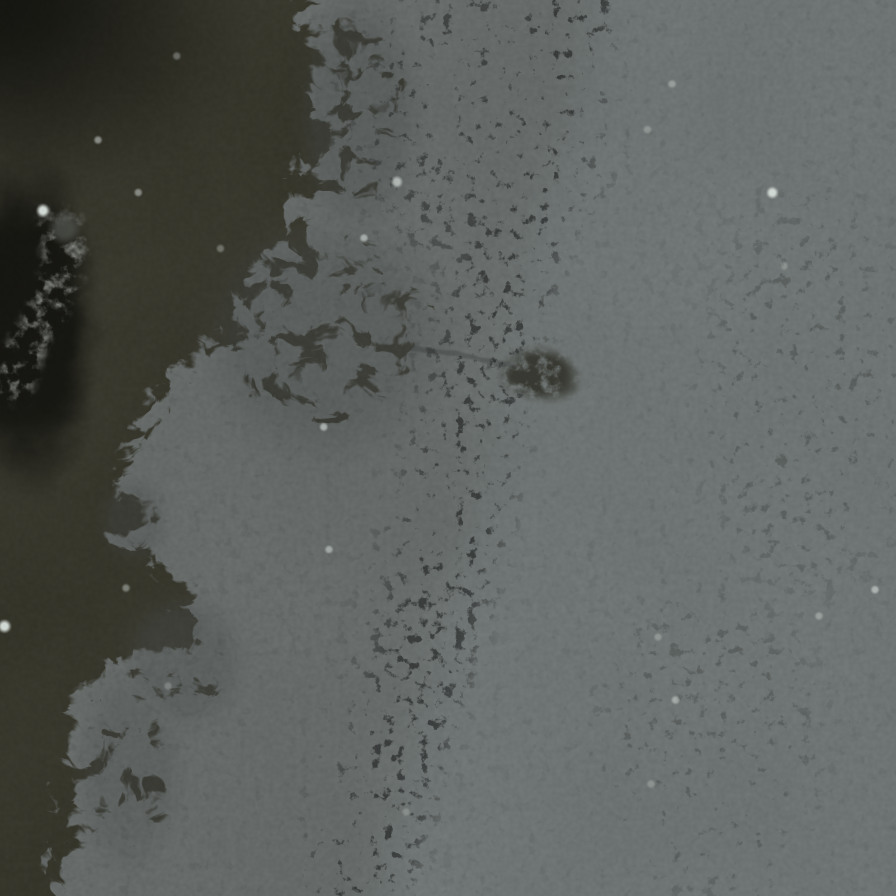
Reproduce this texture procedurally as a Shadertoy shader.

```glsl
// Wet grey ground with a ragged dark pool at left, lacy debris, flecks and bright specks.

float hash(vec2 p) {
    p = fract(p * vec2(0.1031, 0.1137));
    p += dot(p, p.yx + 33.33);
    return fract((p.x + p.y) * p.x * 17.3);
}

vec2 gradientAt(vec2 cell) {
    float angle = 6.2832 * hash(cell);
    return vec2(cos(angle), sin(angle));
}

float gradientNoise(vec2 p) {
    vec2 i = floor(p), f = p - i;
    vec2 u = f * f * f * (f * (f * 6.0 - 15.0) + 10.0);
    vec2 e = vec2(0.0, 1.0);
    float a = dot(gradientAt(i), f);
    float b = dot(gradientAt(i + e.yx), f - e.yx);
    float c = dot(gradientAt(i + e), f - e);
    float d = dot(gradientAt(i + e.yy), f - e.yy);
    return mix(mix(a, b, u.x), mix(c, d, u.x), u.y);
}

float fbm(vec2 p) {
    float sum = 0.0, gain = 0.65;
    for (int i = 0; i < 4; i++) {
        sum += gain * gradientNoise(p);
        p = mat2(1.6, 1.2, -1.2, 1.6) * p + 7.3;
        gain *= 0.5;
    }
    return sum;
}

// Soft elliptical mask, full at the centre and empty at the radius.
float patchMask(vec2 p, vec2 centre, vec2 radius) {
    return 1.0 - smoothstep(0.55, 1.15, length((p - centre) / radius));
}

float segmentDistance(vec2 p, vec2 a, vec2 b) {
    vec2 ab = b - a;
    return length(p - a - ab * clamp(dot(p - a, ab) / dot(ab, ab), 0.0, 1.0));
}

float speck(vec2 p, vec2 centre, float radius) {
    return 1.0 - smoothstep(0.3 * radius, radius, length(p - centre));
}

// Horizontal position of the shore at height y.
float shoreline(float y) {
    float bulge = (y - 0.32) / 0.06;
    return 0.06 + 0.025 * smoothstep(0.0, 0.1, y) + 0.095 * exp(-bulge * bulge)
        + 0.06 * smoothstep(0.18, 0.45, y) + 0.19 * smoothstep(0.48, 0.76, y)
        + 0.03 * smoothstep(0.76, 0.87, y) - 0.03 * smoothstep(0.9, 1.0, y);
}

void mainImage(out vec4 fragColor, in vec2 fragCoord) {
    vec2 p = fragCoord / iResolution.xy;
    vec2 warp = vec2(fbm(p * 14.0), fbm(p * 14.0 + 31.0));
    float lace = fbm(p * vec2(30.0, 36.0) + warp * 1.4);
    float fine = fbm(p * 75.0 + 11.0);
    float grain = gradientNoise(p * 190.0) + 0.7 * gradientNoise(p * 95.0 + 5.0);
    float broad = fbm(p * 5.0 + 3.0);

    // Grey ground, paler to the right of a slanted worn track
    float trackEdge = 0.455 + 0.25 * smoothstep(-0.1, 1.1, p.y) + 0.02 * sin(p.y * 6.0);
    float paler = smoothstep(-0.1, 0.03, p.x - trackEdge + 0.04 * broad);
    vec3 color = mix(vec3(0.4, 0.42, 0.415), vec3(0.432, 0.456, 0.453), paler);
    color += 0.02 * broad + 0.02 * grain;

    // Dark flecks along the track and over the far right
    float track = smoothstep(-0.17, -0.07, p.x - trackEdge)
        * (1.0 - smoothstep(-0.03, 0.025, p.x - trackEdge));
    track = max(track, 0.8 * patchMask(p, vec2(0.54, 0.87), vec2(0.16, 0.2)));
    float rightFlecks = max(patchMask(p, vec2(0.9, 0.56), vec2(0.13, 0.25)),
                            patchMask(p, vec2(0.79, 0.17), vec2(0.14, 0.2)));
    float fleck = smoothstep(0.13, 0.36, fine + 0.25 * broad);
    color *= 1.0 - fleck * (0.05 + 0.4 * track + 0.13 * rightFlecks);

    // Small clump and its thin twig
    float clump = patchMask(p + 0.012 * warp, vec2(0.603, 0.582), vec2(0.046, 0.034));
    color = mix(color, vec3(0.22, 0.225, 0.195), clump * smoothstep(-0.35, 0.2, fine + 0.1));
    float twig = segmentDistance(p + 0.01 * warp, vec2(0.46, 0.612), vec2(0.575, 0.595));
    color *= 1.0 - 0.17 * (1.0 - smoothstep(0.001, 0.005, twig));

    // Pool cover, broken into lace around the shore
    float lacy = patchMask(p, vec2(0.365, 0.625), vec2(0.145, 0.14));
    lacy = max(lacy, patchMask(p, vec2(0.4, 0.87), vec2(0.07, 0.14)));
    lacy = max(lacy, patchMask(p, vec2(0.205, 0.26), vec2(0.07, 0.08)));
    lacy = max(lacy, 0.8 * patchMask(p, vec2(0.145, 0.14), vec2(0.06, 0.12)));
    lacy = max(lacy, 0.8 * patchMask(p, vec2(0.15, 0.42), vec2(0.04, 0.05)));
    float cover = clamp((shoreline(p.y) - p.x) * 22.0, -1.0, 1.2);
    cover = mix(cover, 0.2 * cover + 0.03, lacy) + 1.5 * lace;
    float pool = smoothstep(-0.12, 0.16, cover);
    color *= 1.0 - 0.1 * lacy;

    // Pool colour, deepest in the top corner and around the stones
    vec3 poolColor = mix(vec3(0.215, 0.213, 0.172), vec3(0.235, 0.24, 0.215), lacy);
    poolColor += 0.025 * broad + 0.012 * grain;
    float corner = 1.0 - smoothstep(0.0, 0.25, length((p - vec2(0.0, 1.0)) * vec2(0.8, 1.0)));
    float hollow = patchMask(p + 0.03 * warp, vec2(0.03, 0.64), vec2(0.085, 0.18));
    poolColor *= (1.0 - 0.6 * corner) * (1.0 - 0.6 * hollow);
    color = mix(color, poolColor, pool);

    // Pale stones strung along a curve in the hollow
    float along = clamp((0.78 - p.y) / 0.22, 0.0, 1.0);
    float stoneAxis = 0.06 + 0.015 * sin(along * 5.0) - 0.035 * along * along;
    float stoneBand = 1.0 - smoothstep(0.012, 0.035, abs(p.x - stoneAxis));
    stoneBand *= smoothstep(0.54, 0.57, p.y) * (1.0 - smoothstep(0.74, 0.78, p.y));
    float stones = smoothstep(0.0, 0.35, fbm(p * 52.0 + 19.0) + 0.06);
    color = mix(color, vec3(0.42, 0.43, 0.41) + 0.25 * grain, 0.85 * stoneBand * stones);
    color = mix(color, vec3(0.3, 0.31, 0.29), 0.8 * speck(p, vec2(0.072, 0.745), 0.022));

    // Scattered faint specks, then the brightest glints
    float glint = 0.0;
    for (int i = 0; i < 18; i++) {
        vec2 seed = vec2(float(i) * 7.0 + 3.0, 41.0);
        vec2 spot = vec2(hash(seed), hash(seed + 19.0));
        glint = max(glint, (0.25 + 0.4 * hash(seed + 5.0)) * speck(p, spot, 0.006));
    }
    glint = max(glint, speck(p, vec2(0.048, 0.765), 0.009));
    glint = max(glint, speck(p, vec2(0.005, 0.301), 0.009));
    glint = max(glint, speck(p, vec2(0.862, 0.785), 0.008));
    glint = max(glint, 0.7 * speck(p, vec2(0.443, 0.797), 0.008));
    color = mix(color, vec3(0.82, 0.85, 0.83), glint);

    fragColor = vec4(clamp(color, 0.0, 1.0), 1.0);
}
```
